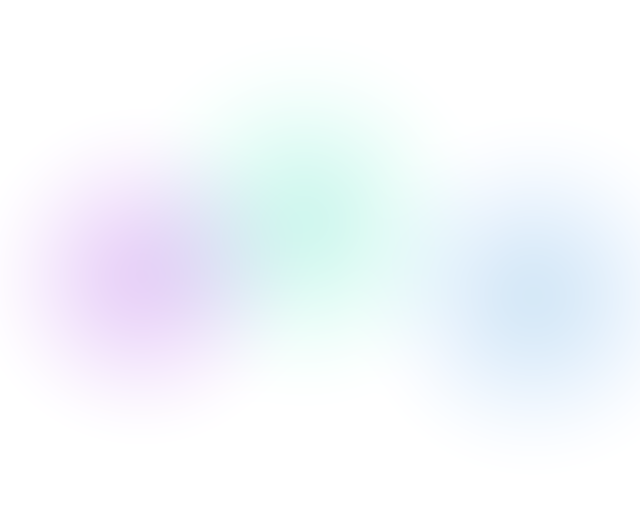
Give the GLSL for this background, as a Shadertoy shader.

```glsl
// Soft pastel background: violet, mint and sky-blue glows blending on white.

const vec3 PAPER = vec3(1.0);

// Glow centres and radii, in units of canvas height
const vec2 VIOLET_CENTER = vec2(0.272, 0.468);
const vec2 MINT_CENTER   = vec2(0.585, 0.575);
const vec2 SKY_CENTER    = vec2(1.026, 0.431);
const float VIOLET_RADIUS = 0.345;
const float MINT_RADIUS   = 0.381;
const float SKY_RADIUS    = 0.369;

// Each glow shifts from a core tint to a purer rim tint
const vec3 VIOLET_CORE = vec3(0.912, 0.825, 0.972);
const vec3 VIOLET_RIM  = vec3(0.930, 0.840, 0.985);
const vec3 MINT_CORE   = vec3(0.820, 0.968, 0.936);
const vec3 MINT_RIM    = vec3(0.850, 0.995, 0.955);
const vec3 SKY_CORE    = vec3(0.840, 0.912, 0.970);
const vec3 SKY_RIM     = vec3(0.855, 0.920, 0.997);

// Filter colour of one round glow: the core tint fading to clear white
vec3 glowFilter(vec2 p, vec2 center, float radius, vec3 core, vec3 rim) {
    float strength = 1.0 - smoothstep(0.0, radius, distance(p, center));
    return mix(vec3(1.0), mix(rim, core, strength), strength);
}

void mainImage(out vec4 fragColor, in vec2 fragCoord) {
    vec2 p = fragCoord / iResolution.y;

    // Overlapping glows multiply like translucent inks
    vec3 color = PAPER;
    color *= glowFilter(p, VIOLET_CENTER, VIOLET_RADIUS, VIOLET_CORE, VIOLET_RIM);
    color *= glowFilter(p, MINT_CENTER, MINT_RADIUS, MINT_CORE, MINT_RIM);
    color *= glowFilter(p, SKY_CENTER, SKY_RADIUS, SKY_CORE, SKY_RIM);

    fragColor = vec4(color, 1.0);
}
```
